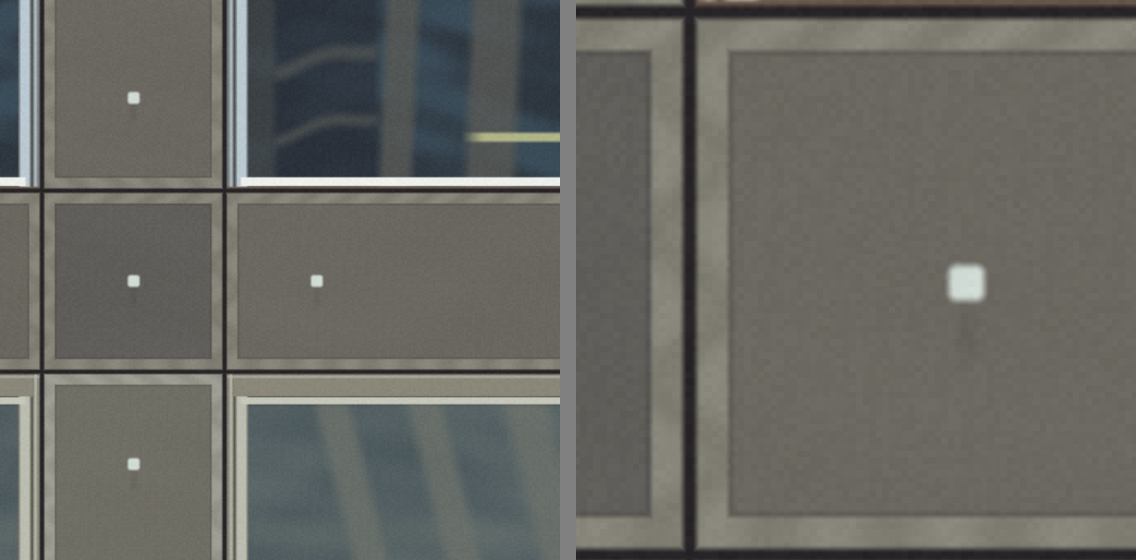
Left, the full canvas; right, a detail of the centre.
Write a WebGL 2 fragment shader that draws this pattern.

```glsl
#version 300 es
precision highp float;
// Office facade: a grid of brown-grey cladding panels with pin fixings and framed windows.
// Bays and floors repeat by mod; borders, joints and frames are soft bands measured
// from each cell edge, and layered sines bend the reflections in the glass.
uniform vec2 u_resolution;
out vec4 fragColor;

float hash(vec2 p) {
    return fract(sin(dot(p, vec2(127.1, 311.7))) * 43758.55);
}

// Soft strip between a and b
float band(float x, float a, float b, float s) {
    return smoothstep(a - s, a + s, x) * (1.0 - smoothstep(b - s, b + s, x));
}

float waves(vec2 p) {
    return 0.5 * sin(p.x * 9.0 + 2.0 * sin(p.y * 13.0))
         + 0.3 * sin(p.y * 41.0 + 3.0 * sin(p.x * 11.0))
         + 0.2 * sin(p.y * 83.0 - p.x * 17.0);
}

// Dark glass reflecting dim pillars and curved ledges
vec3 darkGlass(vec2 q) {
    float w = waves(q);
    vec3 c = mix(vec3(0.18, 0.215, 0.25), vec3(0.23, 0.30, 0.35), smoothstep(-0.5, 0.8, w));
    float recess = band(q.x, 0.49, 0.675, 0.012);
    c = mix(c, vec3(0.16, 0.18, 0.215), 0.65 * recess);
    float rise = q.y + 0.22 * (q.x - 0.49) + 0.008 * sin(q.x * 35.0);
    float ledges = band(rise, 0.112, 0.137, 0.012) + band(rise, 0.235, 0.255, 0.012);
    c = mix(c, vec3(0.31, 0.325, 0.325), 0.75 * ledges * recess);
    float lean = q.x + 0.04 * (q.y - 0.15);
    float pillars = band(lean, 0.685, 0.742, 0.012) + band(lean, 0.838, 0.925, 0.014);
    c = mix(c, vec3(0.345, 0.35, 0.335), 0.8 * pillars);
    c = mix(c, vec3(0.27, 0.28, 0.28), 0.6 * band(q.x, 0.44, 0.49, 0.01));
    // Lamp streak
    float lamp = band(q.y, 0.237, 0.253, 0.004) * smoothstep(0.82, 0.87, q.x);
    return mix(c, vec3(0.69, 0.71, 0.53), lamp);
}

// Pale glass reflecting slanted pillars
vec3 paleGlass(vec2 q) {
    vec3 c = mix(vec3(0.30, 0.35, 0.365), vec3(0.36, 0.405, 0.41), 0.5 + 0.5 * waves(q));
    float slant = q.x - 0.25 * (q.y - 0.73);
    float pillars = band(slant, 0.565, 0.625, 0.015) + band(slant, 0.73, 0.79, 0.015)
                  + band(slant, 0.90, 0.98, 0.02);
    c = mix(c, vec3(0.43, 0.45, 0.42), 0.75 * pillars);
    c = mix(c, vec3(0.41, 0.44, 0.42), 0.35 * band(q.y, 0.93, 0.975, 0.02));
    return c * smoothstep(0.715, 0.75, q.y + 0.02);
}

void main() {
    vec2 q = gl_FragCoord.xy / u_resolution;
    q.y = 1.0 - q.y;
    float s = max(0.0022, 0.7 / u_resolution.y);

    // Cell: narrow pier or wide bay across, spandrel or window storey down
    vec2 period = vec2(1.3, 1.1);
    vec2 start = q - vec2(0.075, 0.3405);
    vec2 u = mod(start, period);
    float storey = floor(start.y / period.y);
    bool pier = u.x < 0.326;
    bool spandrel = u.y < 0.3235;
    vec2 lo = vec2(pier ? 0.0 : 0.326, spandrel ? 0.0 : 0.3235);
    vec2 hi = vec2(pier ? 0.326 : period.x, spandrel ? 0.3235 : period.y);
    vec2 fromLo = u - lo;
    vec2 fromHi = hi - u;
    vec2 near = min(fromLo, fromHi);
    float edge = min(near.x, near.y);
    float grain = hash(floor(q * 256.0)) - 0.5;
    bool upper = storey < 0.0;
    vec3 c;

    if (pier || spandrel) {
        // Panel with a raised pale border
        c = vec3(0.415, 0.405, 0.375);
        if (pier && spandrel) c = vec3(0.375, 0.367, 0.35);
        if (pier && !spandrel && !upper) c = vec3(0.435, 0.43, 0.395);
        c += 0.008 * waves(q * 0.7);
        vec3 rim = vec3(0.515, 0.505, 0.46);
        if (!spandrel && !upper) rim = vec3(0.60, 0.595, 0.555);
        rim += 0.025 * sin(q.x * 90.0 + 2.0 * sin(q.y * 70.0));
        c = mix(rim, c, smoothstep(0.023 - s, 0.023 + s, edge));
        c *= 1.0 - 0.12 * band(edge, 0.023, 0.026, s);
        // Pin fixings on an even grid, with a faint stain below
        vec2 pin = mod(q - vec2(0.0755, 0.0115), 0.327) - 0.1633;
        float here = (pier || u.x < 0.65) ? 1.0 : 0.0;
        c *= 1.0 - 0.05 * here * band(pin.y, 0.01, 0.045, 0.01) * band(pin.x, -0.006, 0.006, 0.004);
        float head = length(max(abs(pin) - 0.005, 0.0)) - 0.005;
        c = mix(c, vec3(0.82, 0.86, 0.84), here * (1.0 - smoothstep(-0.003, 0.004, head)));
    } else {
        c = upper ? darkGlass(q) : paleGlass(q);
        vec3 metal = upper ? vec3(0.73, 0.785, 0.82) : vec3(0.73, 0.74, 0.69);
        vec3 beige = upper ? vec3(0.48, 0.50, 0.50) : vec3(0.54, 0.53, 0.475);
        // Stepped frame: jambs, then the head, then the bright sill
        float jamb = min(fromLo.x, fromHi.x);
        c = mix(c, beige, band(jamb, 0.0, 0.042, s));
        c = mix(c, metal, max(band(jamb, 0.022, 0.039, s), 0.75 * band(jamb, 0.009, 0.014, s)));
        c *= 1.0 - 0.45 * band(jamb, 0.0165, 0.019, s);
        float inside = smoothstep(0.026, 0.032, jamb);
        c = mix(c, beige, band(fromLo.y, 0.0, 0.044, s) * smoothstep(0.012, 0.018, jamb));
        c = mix(c, metal + 0.04, band(fromLo.y, 0.045, 0.058, s) * inside);
        c = mix(c, metal, 0.6 * band(fromLo.y, 0.007, 0.011, s));
        c = mix(c, vec3(0.93, 0.94, 0.92), band(fromHi.y, 0.008, 0.024, s) * inside);
        c = mix(c, vec3(0.46, 0.37, 0.30), band(fromHi.y, 0.0, 0.007, s));
    }

    // Dark joints between cells
    c = mix(vec3(0.15, 0.14, 0.15), c, smoothstep(0.0035 - s, 0.0045 + s, edge));
    fragColor = vec4(c + 0.022 * grain, 1.0);
}
```
